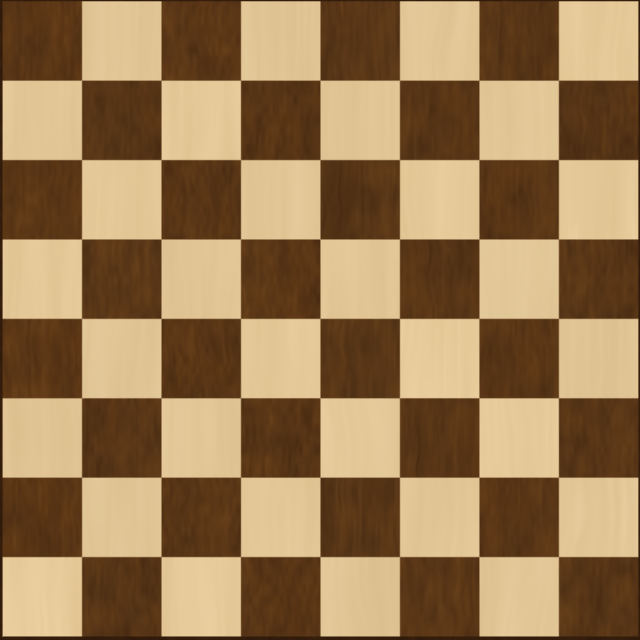
This pattern is drawn by a Shadertoy shader. Its source:

```glsl
// An eight by eight checkered board of dark and pale wood veneer in a thin dark frame.
// Signed distances to the joints give the checker; stretched value noise, wrapped
// over the canvas and reseeded per square, gives the upright grain and its flecks.

const float SQUARES = 8.0;
const vec2 BOARD_ORIGIN = vec2(0.0040, 0.0055);
const vec2 BOARD_SIZE = vec2(0.9935, 0.9925);
const float JOINT_SOFTNESS = 0.0016;   // half width of a joint, in canvas units
const vec3 PALE_WOOD = vec3(0.89, 0.78, 0.59);
const vec3 PALE_STREAK = vec3(0.045, 0.052, 0.065);
const vec3 DARK_WOOD = vec3(0.35, 0.21, 0.085);
const vec3 DARK_FLECK = vec3(0.125, 0.095, 0.048);
const vec3 RED_TINT = vec3(0.030, 0.008, -0.008);
const vec3 FRAME_WOOD = vec3(0.20, 0.11, 0.045);

float hash(vec2 p) {
    return fract(sin(dot(p, vec2(127.1, 311.7))) * 43758.55);
}

// Value noise on a lattice of whole-number frequency, wrapping at the canvas edges
float grainNoise(vec2 uv, vec2 frequency, float seed) {
    vec2 p = uv * frequency;
    vec2 i = floor(p);
    vec2 f = p - i;
    f = f * f * (3.0 - 2.0 * f);
    vec2 a = mod(i, frequency) + seed;
    vec2 b = mod(i + 1.0, frequency) + seed;
    return mix(mix(hash(a), hash(vec2(b.x, a.y)), f.x),
               mix(hash(vec2(a.x, b.y)), hash(b), f.x), f.y);
}

vec3 darkVeneer(vec2 uv, float seed, float column) {
    float streakiness = hash(vec2(column, 4.3));
    float bend = grainNoise(uv, vec2(24.0, 30.0), seed);
    vec2 q = uv + vec2(0.006 * bend, 0.0);
    float flecks = grainNoise(q, vec2(190.0, 64.0), seed + 3.0);
    float pores = grainNoise(q, vec2(230.0, 18.0), seed + 7.0);
    float mottle = grainNoise(q, vec2(56.0, 26.0), seed + 11.0);
    float bands = grainNoise(uv, vec2(26.0, 3.0), seed + 17.0);
    float grain = mix(flecks, pores, 0.25 + 0.5 * streakiness) - 0.5;
    float tone = 0.55 * grain + 0.30 * (mottle - 0.5) + 0.25 * (bands - 0.5);
    float redness = hash(vec2(column, 9.1)) - 0.5 + 0.6 * (mottle - 0.5);
    return DARK_WOOD + DARK_FLECK * tone + RED_TINT * redness;
}

vec3 paleVeneer(vec2 uv, float seed) {
    float bend = grainNoise(uv, vec2(16.0, 10.0), seed + 2.0);
    vec2 q = uv + vec2(0.018 * bend, 0.0);
    float broad = grainNoise(q, vec2(30.0, 3.0), seed + 5.0);
    float fine = grainNoise(q, vec2(150.0, 6.0), seed + 13.0);
    // Thin growth lines, present only in some squares
    float lines = smoothstep(0.80, 0.98, grainNoise(q, vec2(90.0, 5.0), seed + 19.0));
    float figure = smoothstep(0.4, 1.0, hash(vec2(seed, 2.7)));
    float tone = 0.65 * (broad - 0.5) + 0.35 * (fine - 0.5) + 0.4 * lines * figure;
    return PALE_WOOD + PALE_STREAK * tone;
}

void mainImage(out vec4 fragColor, in vec2 fragCoord) {
    vec2 uv = fragCoord / iResolution.xy;
    float pixel = 1.0 / min(iResolution.x, iResolution.y);
    vec2 grid = (uv - BOARD_ORIGIN) / BOARD_SIZE * SQUARES;
    vec2 cell = clamp(floor(grid), 0.0, SQUARES - 1.0);
    float seed = floor(hash(cell + 0.5) * 400.0);

    // Checker from the nearest inner joint on each axis
    vec2 joint = clamp(floor(grid + 0.5), 1.0, SQUARES - 1.0);
    float soft = max(JOINT_SOFTNESS, 0.7 * pixel) * SQUARES;
    vec2 side = 2.0 * smoothstep(-soft, soft, grid - joint) - 1.0;
    side *= 1.0 - 2.0 * mod(joint, 2.0);
    float pale = 0.5 + 0.5 * side.x * side.y;

    // Woods, with a slight change of tone from square to square
    vec3 color = mix(darkVeneer(uv, seed, cell.x), paleVeneer(uv, seed), pale);
    color *= 1.0 + 0.03 * (hash(cell + 21.0) - 0.5);

    // Frame, continuing across the canvas edges
    vec2 inset = min(uv - BOARD_ORIGIN, BOARD_ORIGIN + BOARD_SIZE - uv);
    float board = smoothstep(-0.7 * pixel, 0.7 * pixel, min(inset.x, inset.y));
    vec3 frame = FRAME_WOOD * (0.9 + 0.2 * grainNoise(uv, vec2(90.0), 31.0));
    fragColor = vec4(mix(frame, color, board), 1.0);
}
```
